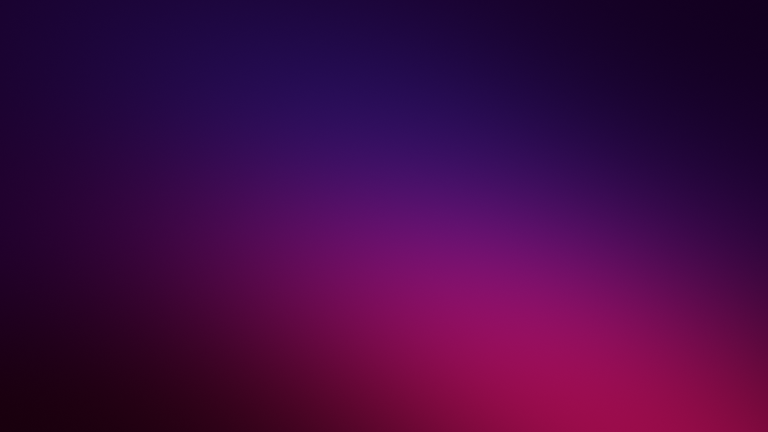
Give the GLSL for this background, as a Shadertoy shader.

```glsl
#define FLOOR_COLOR vec3(0.09, 0.0, 0.05)
#define NIGHT_COLOR vec3(0.09, 0.0, 0.15)
#define VIOLET_COLOR vec3(0.05, 0.055, 0.20)
#define MAGENTA_COLOR vec3(0.51, 0.04, 0.22)
#define VIOLET_CENTER vec2(0.52, 0.63)
#define VIOLET_SIZE vec2(0.42, 0.37)
#define VIOLET_SLOPE 0.5
#define MAGENTA_FOOT 0.80
#define MAGENTA_LEAN 0.55
#define MAGENTA_SIZE vec2(0.39, 0.54)
#define GRAIN 0.004

// Sine-free hash in the range 0 to 1
float hash(vec2 p) {
    vec3 q = fract(vec3(p.xyx) * 0.1031);
    q += dot(q, q.yzx + 33.33);
    return fract((q.x + q.y) * q.z);
}

// Broad elliptical haze, sheared down to the right
float violetHaze(vec2 uv) {
    vec2 d = uv - VIOLET_CENTER;
    d.y += VIOLET_SLOPE * d.x;
    d /= VIOLET_SIZE;
    return exp(-dot(d, d));
}

// Glow rising from the bottom edge, leaning left with height
float magentaGlow(vec2 uv) {
    float across = (uv.x - MAGENTA_FOOT + MAGENTA_LEAN * uv.y) / MAGENTA_SIZE.x;
    float height = uv.y / MAGENTA_SIZE.y;
    return exp(-across * across - height * height * height);
}

void mainImage(out vec4 fragColor, in vec2 fragCoord) {
    vec2 uv = fragCoord / iResolution.xy;

    // Dark base gradient
    vec3 color = mix(FLOOR_COLOR, NIGHT_COLOR, smoothstep(0.0, 0.5, uv.y));

    // Coloured light
    color += VIOLET_COLOR * violetHaze(uv);
    color += MAGENTA_COLOR * magentaGlow(uv);

    // Shade the upper right corner
    color *= 1.0 - 0.2 * smoothstep(0.5, 0.0, distance(uv, vec2(1.0)));

    // Fine grain against banding
    color += GRAIN * (hash(fragCoord) - 0.5);

    fragColor = vec4(clamp(color, 0.0, 1.0), 1.0);
}
```
